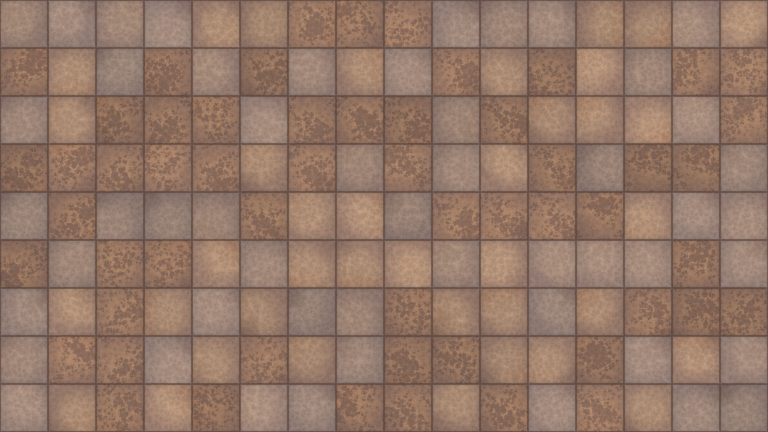
Reproduce this texture procedurally as a WebGL 2 fragment shader.

```glsl
#version 300 es
precision highp float;

uniform vec2 u_resolution;
out vec4 fragColor;

const float ROWS = 9.0;             // square tiles down the canvas, 16 across at 16:9
const float JOINT_WIDTH = 0.026;    // in tiles
const float BEVEL_WIDTH = 0.07;
const float GRIT_STRENGTH = 0.09;
const float CLOUD_STRENGTH = 0.22;
const float MOTTLED_SHARE = 0.34;
const float GREY_SHARE = 0.36;
const float BRIGHTNESS_SPREAD = 0.10;

const vec3 TAN_BODY = vec3(0.70, 0.57, 0.47);
const vec3 TAN_RIM = vec3(0.57, 0.455, 0.405);
const vec3 GREY_BODY = vec3(0.635, 0.545, 0.495);
const vec3 GREY_RIM = vec3(0.545, 0.465, 0.44);
const vec3 BROWN_BODY = vec3(0.635, 0.49, 0.39);
const vec3 BROWN_RIM = vec3(0.54, 0.42, 0.365);
const vec3 STAIN = vec3(0.43, 0.335, 0.31);
const vec3 RUST = vec3(0.64, 0.46, 0.35);
const vec3 JOINT = vec3(0.33, 0.27, 0.25);

vec2 hash2(vec2 p) {
    vec3 h = fract(p.xyx * vec3(0.1031, 0.1030, 0.0973));
    h += dot(h, h.yzx + 33.33);
    return fract((h.xx + h.yz) * h.zy);
}

// Distance to the nearest scattered point
float cellular(vec2 p) {
    vec2 cell = floor(p);
    float nearest = 2.0;
    for (int y = -1; y <= 1; y++) {
        for (int x = -1; x <= 1; x++) {
            vec2 neighbour = cell + vec2(x, y);
            nearest = min(nearest, distance(p, neighbour + hash2(neighbour)));
        }
    }
    return nearest;
}

// Layered, warped sines, roughly -1 to 1
float clouds(vec2 p) {
    float sum = 0.0;
    float amplitude = 0.5;
    for (int i = 0; i < 4; i++) {
        p += 0.6 * sin(p.yx * 1.3 + float(i));
        sum += amplitude * sin(p.x) * cos(p.y);
        p = mat2(1.5, 1.1, -1.1, 1.5) * p;
        amplitude *= 0.6;
    }
    return sum;
}

vec3 tileColor(vec2 local, vec2 id) {
    vec2 kind = hash2(id + 17.0);
    vec2 tint = hash2(id + 71.0);
    vec2 shift = hash2(id + 133.0) - 0.5;
    vec2 surface = local + id * 3.7;

    float cloud = clouds(surface * 5.0);
    float grit = 0.6 * cellular(surface * 9.0) + 0.4 * cellular(surface * 19.0) - 0.45;

    // Glaze family of this tile
    float mottled = step(kind.x, MOTTLED_SHARE);
    float grey = step(1.0 - GREY_SHARE, kind.x) * mix(0.6, 1.0, tint.x);
    vec3 body = mix(mix(TAN_BODY, GREY_BODY, grey), BROWN_BODY, mottled);
    vec3 rim = mix(mix(TAN_RIM, GREY_RIM, grey), BROWN_RIM, mottled);

    // Pale centre fading to a dusky rim
    float radius = length(local - shift * 0.35);
    float glow = 1.0 - smoothstep(0.12, 0.72, radius);
    vec3 color = mix(rim, body, clamp(glow + CLOUD_STRENGTH * cloud + 0.08, 0.0, 1.0));

    // Rust on one side, dark scorch in one corner
    vec2 direction = normalize(shift + 0.001);
    float side = smoothstep(0.0, 0.65, dot(local, direction) + 0.1 * cloud);
    color = mix(color, RUST, 0.5 * side * (1.0 - grey) * tint.y);
    vec2 corner = 0.5 * sign(kind.yx - 0.5);
    float scorch = 1.0 - smoothstep(0.05, 0.6, distance(local, corner) - 0.12 * cloud);
    color = mix(color, STAIN, 0.5 * scorch * tint.x);

    // Broken stains on mottled tiles, faint on the rest
    float patchArea = 1.0 - smoothstep(0.1, 0.6, length(local - shift * 0.5));
    float blotch = smoothstep(0.05, 0.4, patchArea * 0.3 + 0.4 * cloud - 0.9 * grit);
    color = mix(color, STAIN, blotch * mix(0.08, 0.52, mottled));

    color *= 1.0 + GRIT_STRENGTH * grit * 2.0;
    return color * (1.0 + BRIGHTNESS_SPREAD * (kind.y - 0.5));
}

void main() {
    vec2 grid = gl_FragCoord.xy / u_resolution.y * ROWS;
    float pixel = ROWS / u_resolution.y;
    vec2 id = floor(grid);
    vec2 local = fract(grid) - 0.5;
    vec3 color = tileColor(local, id);

    // Soft worn edge, then the thin joint
    vec2 toEdge = 0.5 - abs(local);
    float edge = min(toEdge.x, toEdge.y);
    color *= mix(0.92, 1.0, smoothstep(0.0, BEVEL_WIDTH, edge));
    float halfJoint = 0.5 * JOINT_WIDTH;
    float joint = 1.0 - smoothstep(halfJoint - 0.5 * pixel, halfJoint + 0.5 * pixel, edge);
    color = mix(color, JOINT, 0.85 * joint);

    fragColor = vec4(color, 1.0);
}
```
